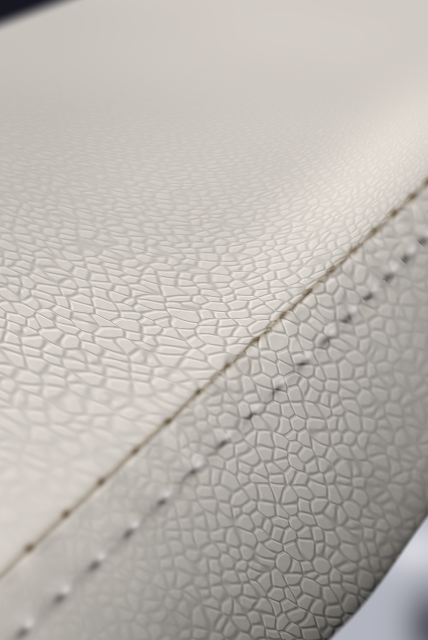
Reproduce this texture procedurally as a WebGL 1 fragment shader.

```glsl
precision highp float;
// Pale grained leather cushion with a diagonal seam and a parallel row of stitches.
// Two shaded faces carry a cellular grain, foreshortened on the upper face;
// a shallow depth of field softens creases and thread away from the centre.
uniform vec2 u_resolution;

vec2 hash2(vec2 p) {
  vec2 k = vec2(dot(p, vec2(127.1, 311.7)), dot(p, vec2(269.5, 183.3)));
  return fract(sin(k) * 43758.5);
}

float gradDot(vec2 cell, vec2 corner, vec2 f) {
  return dot(hash2(cell + corner) * 2.0 - 1.0, f - corner);
}

float gradientNoise(vec2 p) {
  vec2 i = floor(p), f = fract(p);
  vec2 u = f * f * f * (f * (f * 6.0 - 15.0) + 10.0);
  return mix(mix(gradDot(i, vec2(0.0), f), gradDot(i, vec2(1.0, 0.0), f), u.x),
             mix(gradDot(i, vec2(0.0, 1.0), f), gradDot(i, vec2(1.0), f), u.x), u.y);
}

// Leather height: rounded cells separated by creases of the given softness
float grain(vec2 q, float softness) {
  q += 0.55 * vec2(gradientNoise(q * 0.6), gradientNoise(q * 0.6 + 17.0));
  vec2 i = floor(q), f = fract(q);
  float nearest = 8.0, second = 8.0;
  for (int y = -1; y <= 1; y++) {
    for (int x = -1; x <= 1; x++) {
      vec2 g = vec2(float(x), float(y));
      float d = length(g + 0.1 + 0.8 * hash2(i + g) - f);
      second = min(second, max(nearest, d));
      nearest = min(nearest, d);
    }
  }
  return smoothstep(0.0, softness, second - nearest);
}

// Stitch count (x) and local stitch length (y), shortening into the distance
vec2 stitchPhase(float x) {
  float r = sqrt(max(2147.0 - 2673.0 * x, 100.0));
  return vec2((45.0 - r) / 1.74, r * 0.0018);
}

float spot(vec2 d, vec2 size) {
  d /= size;
  return exp(-dot(d, d));
}

void main() {
  vec2 p = gl_FragCoord.xy / u_resolution.y;

  // Signed distances, positive towards the lower right
  float seam = (0.1016 + 0.918 * p.x - p.y) / 1.357;
  float row = (-0.021 + 0.975 * p.x - 0.011 * sin(p.x * 4.7) - p.y) / 1.396;
  float edge = (1.22 * (p.x - 0.514) - p.y + 0.008 * sin(p.x * 30.0)) / 1.577;
  float side = smoothstep(-0.004, 0.004, seam);

  // Defocus on each face
  float blur = mix(abs(p.y - 0.5) / 0.32, abs(p.x - 0.45) / 0.36, side);
  float sharp = 1.0 / (1.0 + 5.0 * blur * blur);

  // Upper face: soft sheen along the shoulder
  float top = 0.805 + 0.025 * smoothstep(0.75, 0.3, p.y);
  top -= 0.05 * spot(p - vec2(0.0, 0.8), vec2(0.24, 0.25));
  vec2 h = p - vec2(0.57, 0.73);
  top += 0.085 * spot(vec2(dot(h, vec2(0.74, 0.67)), dot(h, vec2(-0.67, 0.74))), vec2(0.2, 0.06));
  top += 0.02 * gradientNoise(p * vec2(4.0, 9.0));

  // Lower face: falls into shade away from the stitches
  float low = 0.71 - 0.66 * max(row, 0.0) + 0.65 * max(-row, 0.0);
  low -= 0.07 * smoothstep(-0.07, 0.0, edge) + 0.05 * smoothstep(0.2, 0.0, p.y) * smoothstep(0.1, 0.4, p.x);
  low += 0.035 * gradientNoise(p * 8.0 + 4.0);
  float light = mix(top, low, side);

  // Grain, stretched across the upper face and even on the side
  float bent = p.y + 0.3 * p.x - p.x * p.x * p.x;
  vec2 upperGrain = vec2(25.0 * p.x / max(1.25 - p.y, 0.22), 35.0 / max(1.25 - bent, 0.22));
  vec2 q = seam < 0.0 ? upperGrain : vec2(p.x + 0.25 * p.y, p.y) * 46.0;
  float softness = 0.22 + 0.8 * min(blur, 1.2);
  float height = grain(q, softness);
  float relief = height - grain(q + vec2(-0.12, 0.2), softness);
  float depth = sharp * smoothstep(1.0, 0.72, p.y);
  light += depth * (0.085 * (height - 0.85) + 0.075 * relief);
  light += 0.022 * depth * gradientNoise(q * 3.0);

  // Puckered strip between seam and stitches
  float lens = 0.0015 + 0.0035 * min(abs(p.x - 0.4) / 0.35, 1.3);
  vec2 seamPhase = stitchPhase(p.x - 0.676 * seam);
  vec2 rowPhase = stitchPhase(p.x - 0.698 * row);
  float seamStep = (fract(seamPhase.x + 0.5) - 0.5) * seamPhase.y;
  float rowStep = (fract(rowPhase.x + 0.5) - 0.5) * rowPhase.y;
  float strip = side * smoothstep(0.012, -0.006, row);
  light += 0.035 * strip * gradientNoise(vec2(seamPhase.x * 1.7, seam * 28.0));
  light += 0.025 * cos(6.283 * rowPhase.x) * spot(vec2(row + 0.012, 0.0), vec2(0.016, 1.0));
  light += 0.035 * side * cos(6.283 * seamPhase.x + 1.0) * spot(vec2(seam - 0.012, 0.0), vec2(0.012, 1.0));

  // Seam groove, rolled lip and needle holes
  float wobble = seam + 0.002 * gradientNoise(vec2(seamPhase.x * 2.3, 3.0));
  float groove = spot(vec2(wobble, 0.0), vec2(0.0018 + lens, 1.0)) * 0.0035 / (0.002 + lens);
  float holes = spot(vec2(seamStep, wobble), vec2(0.004, 0.0025) + lens);
  light += 0.05 * spot(vec2(seam - 0.009, 0.0), vec2(0.006, 1.0));
  light -= 0.04 * spot(vec2(seam, 0.0), vec2(0.016, 1.0));
  vec3 colour = light * vec3(1.015, 0.99, 0.955);
  colour -= vec3(0.16, 0.19, 0.23) * groove + vec3(0.2, 0.22, 0.24) * holes;

  // Stitch row: shadowed channel, dark dashes and pale raised thread
  float channel = spot(vec2(row - 0.002, 0.0), vec2(0.007 + lens, 1.0));
  float dash = spot(vec2(rowStep + 0.011, row), vec2(0.011, 0.0025) + lens);
  float thread = spot(vec2(rowStep - 0.003, row + 0.003), vec2(0.006, 0.0035) + lens);
  colour -= 0.055 * channel + vec3(0.23, 0.23, 0.22) * dash;
  colour = mix(colour, vec3(0.87, 0.86, 0.86), 0.75 * thread);

  // Blurred surroundings past the lower edge and the far corner
  vec3 beyond = mix(vec3(0.70, 0.71, 0.75), vec3(0.84, 0.84, 0.87), spot(p - vec2(0.65, 0.14), vec2(0.06, 0.04)));
  beyond = mix(beyond, vec3(0.32, 0.32, 0.36), spot(p - vec2(0.68, 0.02), vec2(0.045, 0.06)));
  colour -= 0.1 * spot(vec2(edge, 0.0), vec2(0.009, 1.0));
  colour = mix(colour, beyond, smoothstep(-0.003, 0.006, edge));
  float corner = smoothstep(-0.014, 0.018, p.y - 0.961 - 0.375 * p.x);
  colour = mix(colour, vec3(0.09, 0.09, 0.13), corner);

  gl_FragColor = vec4(clamp(colour, 0.0, 1.0), 1.0);
}
```
